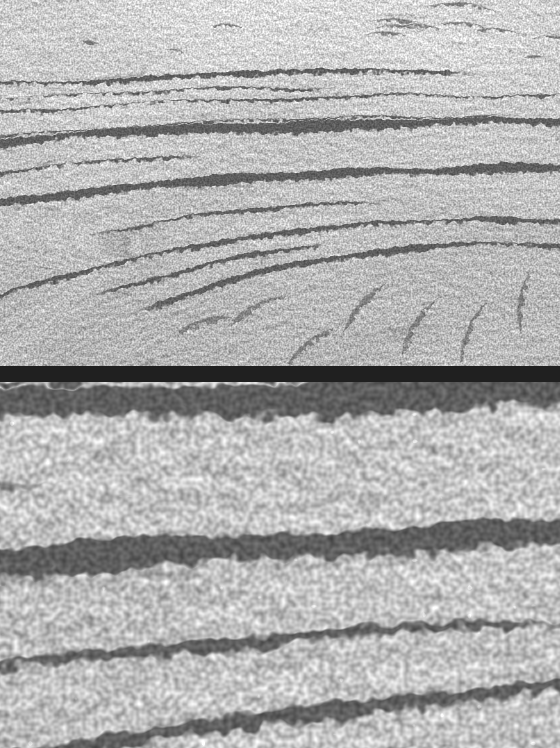
Top, the full canvas; bottom, a detail of the centre.
Give the GLSL for this texture, as a Shadertoy shader.

```glsl
// Wind-carved snow under low back light: long shadowed ridges that sag to the
// left, short broken arcs in the lower right and a sparkling grainy crust.
// Ridges are curves with noisy thickness; the crust is layered gradient noise.

const float SHADOW_TONE = 0.37;
const int RIDGE_COUNT = 11;

// Each ridge: height at the right edge, thickness, left end, right end
const vec4 RIDGES[RIDGE_COUNT] = vec4[RIDGE_COUNT](
    vec4(0.803, 0.012, -0.2, 0.88), vec4(0.765, 0.005, -0.2, 0.65),
    vec4(0.738, 0.007, -0.2, 1.20), vec4(0.682, 0.005, -0.2, 0.95),
    vec4(0.665, 0.024, -0.2, 1.20), vec4(0.600, 0.007, -0.2, 0.40),
    vec4(0.537, 0.025, -0.2, 1.20), vec4(0.455, 0.009, 0.12, 0.72),
    vec4(0.398, 0.013, -0.2, 1.20), vec4(0.365, 0.010, 0.12, 0.64),
    vec4(0.335, 0.016, 0.20, 1.20));

vec2 hash2(vec2 p) {
    vec3 h = fract(p.xyx * vec3(0.1031, 0.1030, 0.0973));
    h += dot(h, h.yzx + 33.33);
    return fract((h.xx + h.yz) * h.zy);
}

float cornerSlope(vec2 cell, vec2 offset) {
    float angle = 6.2832 * hash2(cell).x;
    return dot(vec2(cos(angle), sin(angle)), offset);
}

// Gradient noise, about -0.7 to 0.7
float gradientNoise(vec2 p) {
    vec2 i = floor(p), f = fract(p);
    vec2 w = f * f * f * (f * (f * 6.0 - 15.0) + 10.0);
    vec2 e = vec2(1.0, 0.0);
    float low = mix(cornerSlope(i, f), cornerSlope(i + e, f - e), w.x);
    float high = mix(cornerSlope(i + e.yx, f - e.yx), cornerSlope(i + 1.0, f - 1.0), w.x);
    return mix(low, high, w.y);
}

// Light caught by bumps, as the noise difference along the light direction
float relief(vec2 p, vec2 scale) {
    vec2 q = p * scale;
    return gradientNoise(q) - gradientNoise(q + vec2(0.1, 0.45));
}

// How far a ridge sags at u; lower ridges sag more
float sag(float height, float u) {
    float drop = 0.035 / (max(height, 0.32) - 0.25) - 0.03;
    return drop * pow(max(1.0 - u, 0.0), 2.5);
}

// Shadow band with a crisp crest and a softer, crumbling foot
float ridgeShadow(vec2 p, float u, vec4 ridge, float rough, float seed) {
    float wave = 0.018 * gradientNoise(vec2(p.x * 3.2, seed * 7.3));
    float centre = ridge.x - sag(ridge.x, u) + wave;
    float hump = exp(-pow((u - 0.46) / 0.17, 2.0));
    float swell = 0.8 + 0.35 * hump + 0.9 * gradientNoise(vec2(p.x * 4.0, seed * 5.1 + 40.0));
    float ends = smoothstep(ridge.z, ridge.z + 0.1, u) * smoothstep(ridge.w, ridge.w - 0.1, u);
    float halfWidth = 0.5 * ridge.y * swell * ends;
    float d = p.y - centre + rough * 0.006;
    float crest = smoothstep(0.002, -0.002, d - halfWidth);
    float foot = smoothstep(-0.004, 0.003, d + halfWidth + rough * 0.006);
    float depth = smoothstep(0.0, 0.007, halfWidth + 0.003 + rough * 0.004);
    return crest * foot * depth * ends;
}

// Short ragged dash around a centre, turned by angle
float dashShadow(vec2 p, vec2 centre, float angle, vec2 size, float rough) {
    vec2 d = p - centre;
    float c = cos(angle), s = sin(angle);
    d = vec2(c * d.x + s * d.y, c * d.y - s * d.x);
    d.y += 1.5 * d.x * d.x + rough * 0.012;
    float taper = 1.0 - pow(d.x / size.x, 2.0);
    return smoothstep(-0.003, 0.003, size.y * taper - abs(d.y) + rough * 0.007);
}

void mainImage(out vec4 fragColor, in vec2 fragCoord) {
    vec2 p = fragCoord / iResolution.y;
    float aspect = iResolution.x / iResolution.y;
    float u = p.x / aspect;
    float rough = gradientNoise(p * vec2(45.0, 55.0)) + 0.6 * gradientNoise(p * 110.0 + 9.0);

    // Long ridges
    float shadow = 0.0;
    for (int i = 0; i < RIDGE_COUNT; i++)
        shadow = max(shadow, ridgeShadow(p, u, RIDGES[i], rough, float(i) + 1.0));

    // Broken arcs, steeper toward the right
    for (int k = 0; k < 7; k++) {
        float t = float(k) / 6.0;
        vec2 centre = vec2(mix(0.36, 0.93, t) * aspect, 0.12 + 0.06 * sin(float(k) * 2.4));
        float arc = dashShadow(p, centre, mix(0.3, 1.4, t), vec2(0.09, 0.007), rough);
        shadow = max(shadow, 0.65 * arc);
    }

    // Flat flecks on the far snow
    for (int k = 0; k < 12; k++) {
        vec2 r = hash2(vec2(float(k) + 3.0, 17.0));
        vec2 centre = vec2(r.x * aspect, mix(0.84, 0.99, r.y));
        vec2 size = vec2(mix(0.02, 0.10, r.y * r.x), 0.004);
        shadow = max(shadow, 0.75 * dashShadow(p, centre, -0.05, size, rough * 0.6));
    }

    // Faint streaks that follow the ridges
    vec2 flow = vec2(p.x, p.y + sag(p.y + 0.06, u));
    float streak = gradientNoise(flow * vec2(4.0, 38.0)) + 0.35 * rough;
    shadow = max(shadow, 0.32 * smoothstep(0.36, 0.62, streak));

    // Lit snow, brightest at the top centre
    float glow = exp(-4.0 * pow(u - 0.58, 2.0)) * smoothstep(0.6, 1.0, p.y);
    float snow = mix(0.715, 0.79, smoothstep(0.0, 0.8, p.y)) + 0.07 * glow;
    snow += 0.05 * gradientNoise(flow * vec2(2.0, 7.0));
    snow += 0.08 * relief(flow, vec2(22.0, 50.0)) + 0.10 * relief(p, vec2(60.0, 85.0));

    // Fine grain and sparkle
    float grain = gradientNoise(p * 205.0) + 0.6 * gradientNoise(p * 131.0 + 50.0);
    float sparkle = smoothstep(0.48, 0.62, gradientNoise(p * 120.0 + 80.0));
    float tone = mix(snow, SHADOW_TONE, shadow);
    tone += grain * mix(0.24, 0.13, shadow) + 0.12 * sparkle * (1.0 - shadow);
    fragColor = vec4(vec3(clamp(tone, 0.0, 1.0)), 1.0);
}
```
